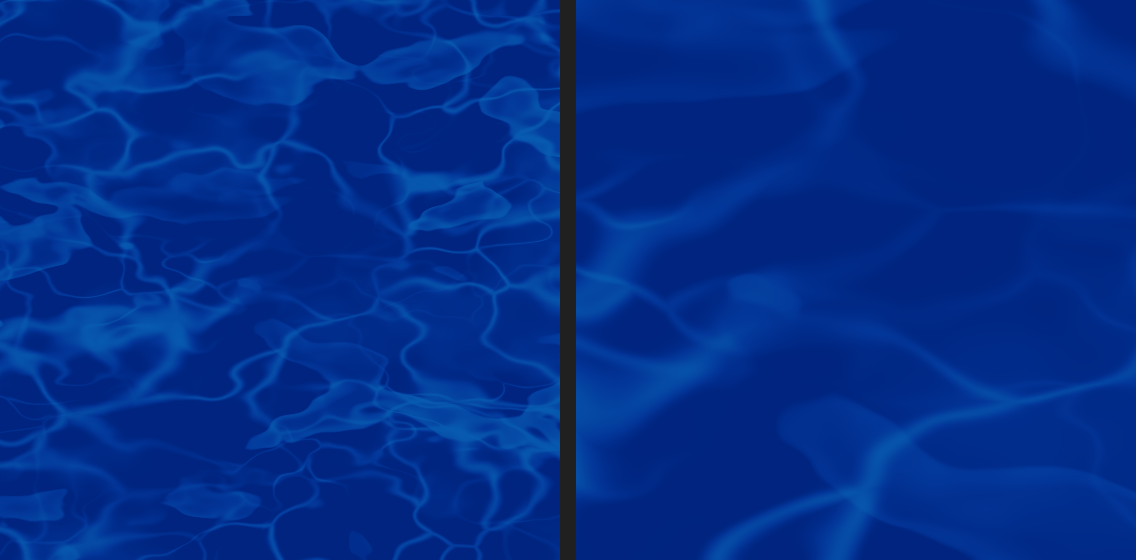
Left, the full canvas; right, a detail of the centre.
This texture is drawn by a WebGL 1 fragment shader. Its source:

```glsl
precision highp float;
// Deep blue pool water crossed by a soft, wavering net of caustic light.
uniform vec2 u_resolution;

const vec3 DEEP_BLUE = vec3(0.0, 0.142, 0.500);
const vec3 MID_BLUE = vec3(0.008, 0.205, 0.592);
const vec3 LIT_BLUE = vec3(0.030, 0.350, 0.690);

vec2 hash2(vec2 p) {
  vec3 q = fract(p.xyx * vec3(0.1031, 0.1030, 0.0973));
  q += dot(q, q.yzx + 33.33);
  return fract((q.xx + q.yz) * q.zy);
}

float noise(vec2 p) {
  vec2 cell = floor(p);
  vec2 f = fract(p);
  f = f * f * f * (f * (f * 6.0 - 15.0) + 10.0);
  float low = mix(hash2(cell).x, hash2(cell + vec2(1.0, 0.0)).x, f.x);
  float high = mix(hash2(cell + vec2(0.0, 1.0)).x, hash2(cell + 1.0).x, f.x);
  return mix(low, high, f.y);
}

float fbm(vec2 p) {
  float sum = 0.0;
  float gain = 0.5;
  for (int i = 0; i < 3; i++) {
    sum += gain * noise(p);
    p = mat2(1.6, 1.2, -1.2, 1.6) * p + 7.3;
    gain *= 0.5;
  }
  return sum / 0.875;
}

// Bends the plane the way ripples bend light.
vec2 ripple(vec2 p, float amount, float seed) {
  vec2 shift = vec2(fbm(p + seed), fbm(p + seed + 31.7)) - 0.5;
  return p + amount * shift;
}

// Distance to the nearest border between scattered cells.
float cellBorder(vec2 p) {
  vec2 home = floor(p);
  float nearest = 8.0;
  float second = 8.0;
  for (int y = -1; y <= 1; y++) {
    for (int x = -1; x <= 1; x++) {
      vec2 cell = home + vec2(float(x), float(y));
      float d = length(cell + 0.1 + 0.8 * hash2(cell) - p);
      second = min(second, max(nearest, d));
      nearest = min(nearest, d);
    }
  }
  return second - nearest;
}

// Bright thread with a soft halo, of the given width.
float thread(float d, float width) {
  float x = d / width;
  return 0.8 * exp(-x * x) + 0.2 * exp(-0.7 * x);
}

// A net of threads that swell and fade along their length.
float causticNet(vec2 uv, vec2 scale, float bend, float seed) {
  vec2 p = ripple(uv * scale + seed, bend, seed);
  float swell = smoothstep(0.35, 0.8, noise(uv * scale * 1.1 + seed + 5.0));
  float strength = smoothstep(0.15, 0.7, noise(uv * scale * 0.8 + seed + 19.0));
  return thread(cellBorder(p), mix(0.065, 0.20, swell)) * mix(0.25, 1.0, strength);
}

// Folded sheets of light: a pale fill inside a brighter rim.
float lightSheet(vec2 uv, vec2 scale, float level, float seed) {
  float height = fbm(ripple(uv * scale + seed, 1.3, seed + 3.0));
  float fill = smoothstep(level, level + 0.06, height);
  float fade = 1.0 - 0.6 * smoothstep(level + 0.06, level + 0.2, height);
  float rim = thread(abs(height - level - 0.03), 0.018);
  return fill * fade * 0.65 + rim * 0.22;
}

void main() {
  vec2 uv = gl_FragCoord.xy / u_resolution;

  float net = causticNet(uv, vec2(4.3, 7.0), 1.5, 11.0);
  float fineNet = causticNet(uv, vec2(5.5, 10.0), 2.0, 47.0);
  float region = smoothstep(0.35, 0.65, noise(uv * vec2(3.5, 4.5) + 71.0));
  float sheets = lightSheet(uv, vec2(5.0, 9.0), 0.60, 23.0);
  float haze = smoothstep(0.42, 0.8, fbm(uv * vec2(5.0, 7.0) + 90.0));

  float light = 0.72 * net + 0.42 * fineNet * mix(0.25, 1.0, region);
  light += sheets * mix(0.35, 0.9, region) + 0.22 * haze;
  light *= 0.85 + 0.3 * noise(uv * vec2(28.0, 42.0));
  light = 1.0 - exp(-1.25 * max(light - 0.05, 0.0));

  vec3 color = mix(DEEP_BLUE, MID_BLUE, smoothstep(0.0, 0.38, light));
  color = mix(color, LIT_BLUE, smoothstep(0.25, 0.85, light));
  gl_FragColor = vec4(color, 1.0);
}
```
